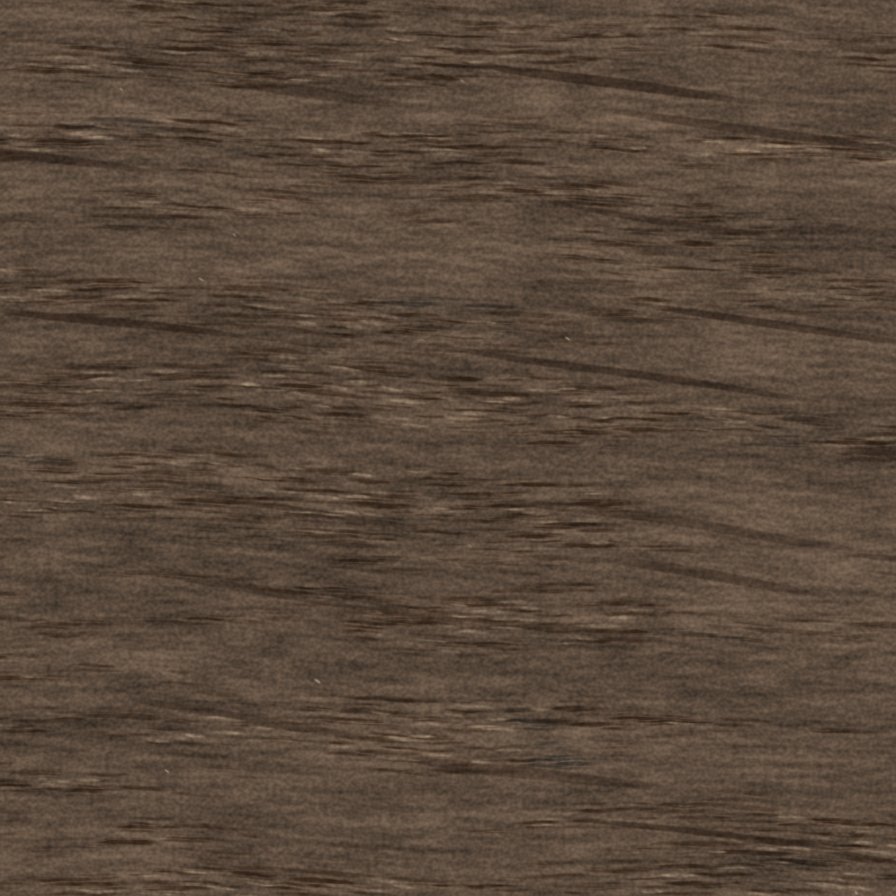
Write a WebGL 1 fragment shader that draws this texture.

```glsl
precision highp float;
uniform vec2 u_resolution;

const vec3 WOOD = vec3(0.364, 0.300, 0.246);
const vec3 PORE = vec3(0.205, 0.145, 0.100);
const vec3 SOOT = vec3(0.180, 0.168, 0.152);
const vec3 RAY = vec3(0.232, 0.178, 0.140);
const vec3 FLECK = vec3(0.540, 0.465, 0.385);
const vec3 SPECK = vec3(0.660, 0.610, 0.540);

const float RAY_SLOPE = 0.14;
const float PORE_SLOPE = 0.03;
const float FLECK_SLOPE = 0.06;
const float BROAD_TONE = 0.20;
const float FIBRE_TONE = 0.40;
const float GRAIN_TONE = 0.32;
const float EDGE = 0.0017;

vec3 hash3(vec2 p) {
  vec3 q = fract(p.xyx * vec3(0.1031, 0.1030, 0.0973));
  q += dot(q, q.yxz + 33.33);
  return fract((q.xxy + q.yzz) * q.zyx);
}

float corner(vec2 cell, vec2 offset) {
  float angle = 6.2832 * hash3(cell).x;
  return dot(vec2(cos(angle), sin(angle)), offset);
}

// Gradient noise, roughly -0.7 to 0.7
float noise(vec2 p) {
  vec2 i = floor(p);
  vec2 f = p - i;
  vec2 u = f * f * f * (f * (f * 6.0 - 15.0) + 10.0);
  vec2 e = vec2(1.0, 0.0);
  return mix(mix(corner(i, f), corner(i + e, f - e), u.x),
             mix(corner(i + e.yx, f - e.yx), corner(i + 1.0, f - 1.0), u.x), u.y);
}

// Scattered, tapered strokes; size holds half length and half width
float strokes(vec2 p, vec2 cell, float slope, vec2 size, float keep, float seed) {
  p.y += slope * p.x;
  vec2 id = floor(p / cell);
  float soft = max(EDGE, 1.0 / u_resolution.y);
  float ink = 0.0;
  for (int j = -1; j <= 1; j++) {
    for (int i = -1; i <= 1; i++) {
      vec2 c = id + vec2(float(i), float(j));
      vec3 r = hash3(c + seed);
      vec3 s = hash3(c + seed + 57.0);
      vec2 d = p - (c + r.xy) * cell;
      float t = abs(d.x) / (size.x * mix(0.45, 1.0, r.z));
      float halfWidth = size.y * mix(0.5, 1.0, s.x) * (1.0 - t * t);
      float body = 1.0 - smoothstep(-soft, soft, abs(d.y) - halfWidth);
      float ends = 1.0 - smoothstep(0.35, 1.0, t);
      ink = max(ink, body * ends * mix(0.5, 1.0, s.y) * step(s.z, keep));
    }
  }
  return ink;
}

void main() {
  vec2 uv = gl_FragCoord.xy / u_resolution.y;

  // Slow waviness of the grain, with a little fine wobble
  vec2 p = uv;
  p.y += 0.012 * noise(uv * vec2(3.0, 4.0) + 11.0);
  vec2 g = p + vec2(0.0, PORE_SLOPE * p.x);
  vec2 w = p + vec2(0.0, 0.0022 * noise(uv * vec2(32.0, 60.0) + 17.0));

  // Base tone: broad bands, stretched fibres and fine grain
  float broad = noise(g * vec2(1.6, 13.0) + 3.0) + 0.5 * noise(g * vec2(4.0, 34.0) + 63.0);
  float fibre = 0.6 * noise(g * vec2(9.0, 75.0) + 21.0)
              + 0.6 * noise(g * vec2(24.0, 150.0) + 47.0);
  float grain = 0.6 * noise(uv * vec2(120.0, 190.0))
              + 0.6 * noise(uv * vec2(230.0, 260.0) + 9.0);
  float tone = 1.0 + BROAD_TONE * broad + FIBRE_TONE * fibre + GRAIN_TONE * grain;
  vec3 color = WOOD;

  // Long slanting rays
  float rays = strokes(p, vec2(0.5, 0.10), RAY_SLOPE, vec2(0.30, 0.0066), 0.85, 5.0);
  color = mix(color, RAY, 0.95 * rays);

  // Pores and pale flecks gather in long horizontal bands
  float band = noise(g * vec2(1.5, 17.0) + 31.0) + 0.45 * noise(g * vec2(7.0, 38.0) + 71.0);
  float cluster = smoothstep(-0.14, 0.14, band);
  float rough = 0.95 + 0.8 * noise(g * vec2(60.0, 190.0) + 13.0);
  float pores = strokes(w, vec2(0.09, 0.012), PORE_SLOPE, vec2(0.075, 0.0030), 0.85, 101.0);
  float finePores = strokes(w, vec2(0.05, 0.008), PORE_SLOPE, vec2(0.042, 0.0019), 0.70, 151.0);
  float dark = max(pores, 0.75 * finePores) * cluster * rough;
  float soot = smoothstep(0.28, 0.50, noise(g * vec2(4.0, 11.0) + 83.0));
  color = mix(color, mix(PORE, SOOT, soot), clamp(dark, 0.0, 0.95));

  float flecks = strokes(w, vec2(0.045, 0.010), FLECK_SLOPE, vec2(0.032, 0.0023), 0.55, 203.0);
  float pale = flecks * smoothstep(0.02, 0.24, band) * rough;
  color = mix(color, FLECK, clamp(0.80 * pale, 0.0, 0.9));

  // Rare bright specks
  float specks = strokes(uv, vec2(0.12), 0.5, vec2(0.005, 0.0018), 0.14, 307.0);
  color = mix(color * tone, SPECK, 0.8 * specks);

  gl_FragColor = vec4(color, 1.0);
}
```
